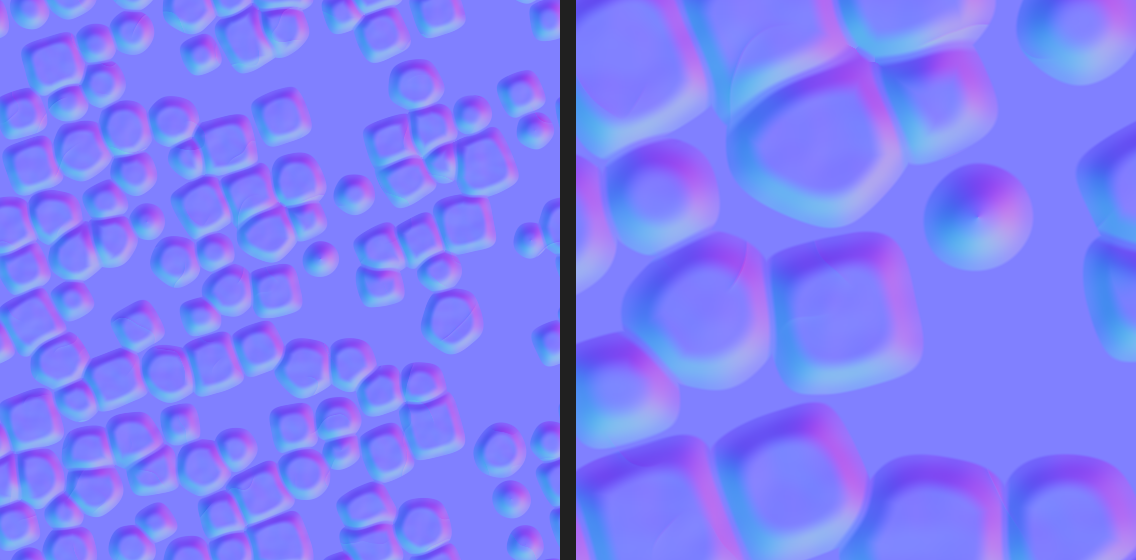
Left, the full canvas; right, a detail of the centre.
A three.js fragment shader for this texture map:

```glsl
// Tiling normal map of bevelled, flat-topped cells clustered on flat ground.
// Rounded polygons sit on a tilted lattice that wraps on the unit square;
// bevel slope follows edge depth, and gradient noise wrinkles the tops.

#define LATTICE vec2(11.0, 4.0)   // whole numbers: density and tilt of the rows
#define JITTER 0.44               // centre offset, in lattice cells
#define RADIUS_MIN 0.035
#define RADIUS_MAX 0.055
#define CORNER 0.011              // rounding of polygon corners
#define BEVEL 0.0205              // width of the sloping rim
#define SLOPE 0.43                // steepest sideways tilt of the rim
#define EDGE_SLOPE 0.25           // tilt at the outer outline
#define CONTACT 0.005             // bevel depth kept where cells touch
#define SPARSENESS -0.19          // higher leaves more bare ground
#define WRINKLE 0.0016
#define FOLD 0.0003

varying vec2 vUv;

const float TAU = 6.2831853;

vec2 hash2(vec2 p) {
  vec3 q = fract(p.xyx * vec3(0.1031, 0.1030, 0.0973));
  q += dot(q, q.yzx + 33.33);
  return fract((q.xx + q.yz) * q.zy);
}

// Gradient noise that repeats after a whole number of lattice steps.
float corner(vec2 i, vec2 f, vec2 o, float period) {
  float a = TAU * hash2(mod(i + o, period) + period * 3.7).x;
  return dot(vec2(cos(a), sin(a)), f - o);
}

float noise(vec2 uv, float period) {
  vec2 p = uv * period, i = floor(p), f = p - i;
  vec2 u = f * f * f * (f * (f * 6.0 - 15.0) + 10.0);
  return mix(mix(corner(i, f, vec2(0, 0), period), corner(i, f, vec2(1, 0), period), u.x),
             mix(corner(i, f, vec2(0, 1), period), corner(i, f, vec2(1, 1), period), u.x), u.y);
}

// Fine relief of the tops: soft dents and broken, thin folds.
float relief(vec2 p) {
  float dents = noise(p, 19.0) + 0.4 * noise(p, 41.0);
  float line = noise(p + 0.37, 10.0) + 0.15 * noise(p, 27.0);
  float broken = smoothstep(0.0, 0.25, noise(p + 0.61, 13.0));
  return WRINKLE * dents + FOLD * broken * exp(-abs(line) * 32.0);
}

// Rounded polygon: x is the signed distance, yz the outward direction.
vec3 polygon(vec2 p, float radius, vec2 seed) {
  float sides = floor(4.0 + 2.3 * hash2(seed + 5.3).x);
  float turn = atan(LATTICE.y, LATTICE.x) + 0.35 * (hash2(seed + 9.1).y - 0.5);
  float total = 0.0;
  vec2 pull = vec2(0.0);
  for (int k = 0; k < 6; k++) {
    float side = float(k);
    if (side >= sides) break;
    float a = turn + TAU * side / sides;
    vec2 dir = vec2(cos(a), sin(a));
    float reach = radius * (0.92 + 0.18 * hash2(seed + side * 7.7).y);
    float weight = exp((dot(p, dir) - reach) / CORNER);
    total += weight;
    pull += weight * dir;
  }
  return vec3(CORNER * log(total), pull / max(length(pull), 1e-6));
}

void main() {
  vec2 uv = vUv;
  float count = dot(LATTICE, LATTICE);
  mat2 toUv = mat2(LATTICE.x, LATTICE.y, -LATTICE.y, LATTICE.x);
  vec2 home = floor(uv * toUv);

  // Nearest and second nearest cell.
  vec3 first = vec3(1.0, 0.0, 0.0), second = first;
  for (int j = -1; j <= 1; j++) {
    for (int i = -1; i <= 1; i++) {
      vec2 cell = home + vec2(float(i), float(j));
      vec2 id = floor(mod(toUv * cell + 0.5, count));
      vec2 pick = hash2(id + 2.9);
      vec2 middle = toUv * (cell + 0.5) / count;
      if (noise(middle, 4.0) + 0.6 * (pick.x - 0.5) < SPARSENESS) continue;
      vec2 centre = middle + toUv * (JITTER * (hash2(id + 0.7) - 0.5)) / count;
      vec3 shape = polygon(uv - centre, mix(RADIUS_MIN, RADIUS_MAX, pick.y), id);
      if (shape.x < first.x) {
        second = first;
        first = shape;
      } else if (shape.x < second.x) {
        second = shape;
      }
    }
  }

  // Depth inside the outline, shallow again along contacts.
  float gap = second.x - first.x;
  float wobble = 0.0022 * noise(uv, 23.0);
  float inside = -first.x + wobble;
  float depth = min(inside, CONTACT + 0.5 * gap);
  vec2 outward = mix(second.yz, first.yz, 0.5 + 0.5 * smoothstep(0.0, 0.006, gap));

  // Bevel: moderate at the outline, steepest midway, level on top.
  float slope = mix(EDGE_SLOPE, SLOPE, smoothstep(0.0, 0.5 * BEVEL, depth));
  slope *= 1.0 - smoothstep(0.55 * BEVEL, BEVEL, depth);

  vec2 e = vec2(0.0012, 0.0);
  float base = relief(uv);
  vec2 grain = vec2(relief(uv + e.xy) - base, relief(uv + e.yx) - base) / e.x;

  float cover = smoothstep(-0.0008, 0.0012, inside);
  vec2 tilt = cover * (outward * slope - grain);
  vec3 normal = vec3(tilt.x, -tilt.y, sqrt(max(0.0, 1.0 - dot(tilt, tilt))));
  gl_FragColor = vec4(0.5 + 0.5 * normal, 1.0);
}
```
